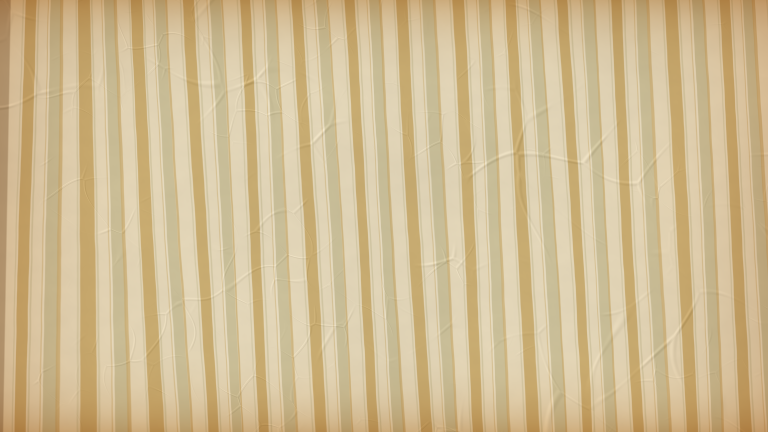
Write a Shadertoy shader that draws this pattern.

```glsl
const float REPEATS = 14.4;
const float FIRST_TAN = 0.039;

const vec3 CREAM = vec3(0.888, 0.838, 0.722);
const vec3 TAN = vec3(0.785, 0.675, 0.445);
const vec3 SAGE = vec3(0.790, 0.748, 0.600);
const vec3 PALE = vec3(0.905, 0.865, 0.765);
const vec3 BACKING = vec3(0.730, 0.650, 0.520);

vec2 hash2(vec2 cell) {
    vec2 q = vec2(dot(cell, vec2(127.1, 311.7)), dot(cell, vec2(269.5, 183.3)));
    return fract(sin(q) * 43758.55);
}

// Gap between the two nearest cell points; zero on cell borders
float cellGap(vec2 p) {
    vec2 base = floor(p);
    float nearest = 8.0, second = 8.0;
    for (int j = -1; j <= 1; j++) {
        for (int i = -1; i <= 1; i++) {
            vec2 cell = base + vec2(i, j);
            float d = length(cell + hash2(cell) - p);
            second = min(second, max(nearest, d));
            nearest = min(nearest, d);
        }
    }
    return second - nearest;
}

float layeredSines(vec2 p) {
    float sum = 0.0, gain = 0.5;
    for (int i = 0; i < 4; i++) {
        sum += gain * sin(p.x + 1.7 * sin(p.y)) * cos(p.y - 0.6 * p.x);
        p = mat2(1.6, 1.2, -1.2, 1.6) * p + 2.3;
        gain *= 0.55;
    }
    return sum;
}

// Coverage of a stripe centred at a phase within the repeat
float stripe(float phase, float center, float halfWidth, float soft) {
    float d = abs(fract(phase - center + 0.5) - 0.5);
    return 1.0 - smoothstep(halfWidth - soft, halfWidth + soft, d);
}

// Stripes lean outward toward the bottom and wander slightly
float stripePhase(vec2 uv) {
    float lean = mix(-0.012, 0.030, smoothstep(0.0, 0.25, uv.x));
    float x = uv.x - lean * (1.0 - uv.y);
    x += 0.0018 * sin(23.0 * uv.x + 3.0 * uv.y) + 0.0012 * sin(41.0 * uv.x - 2.0 * uv.y);
    return (x - FIRST_TAN) * REPEATS;
}

vec3 stripeColor(float phase, float soft) {
    vec2 vary = hash2(vec2(floor(phase + 0.5), 4.0)) - 0.5;
    float tanHalf = 0.105 + 0.025 * vary.x;
    float sageHalf = 0.105 + 0.025 * vary.y;
    float edgeHalf = 0.024 + 0.018 * vary.x;
    vec3 color = CREAM;
    color = mix(color, SAGE, stripe(phase, 0.47, sageHalf, soft));
    color = mix(color, TAN, 0.75 * stripe(phase, 0.585, edgeHalf, soft));
    color = mix(color, TAN, stripe(phase, 0.0, tanHalf, soft));
    // Hairlines beside the broad bands
    color = mix(color, SAGE, 0.7 * stripe(phase, 0.145, 0.014, soft));
    color = mix(color, PALE, 0.8 * stripe(phase, 0.355, 0.016, soft));
    color = mix(color, TAN, 0.5 * stripe(phase, 0.330, 0.010, soft));
    color = mix(color, SAGE, 0.6 * stripe(phase, 0.855, 0.012, soft));
    return color;
}

float creaseHeight(vec2 p, float scale) {
    vec2 warped = p * scale + 0.22 * sin(p.yx * scale * 2.7 + vec2(0.0, 1.4));
    return 1.0 - smoothstep(0.0, 0.055, cellGap(warped));
}

// Lit minus shaded side of the folds
float creaseLight(vec2 p, float scale, float offset) {
    return creaseHeight(p, scale) - creaseHeight(p + vec2(-offset, offset), scale);
}

vec3 agedTint(vec2 uv) {
    vec2 fromCenter = abs(uv - 0.5) * 2.0;
    float sides = pow(fromCenter.x, 5.0);
    float ends = pow(fromCenter.y, 7.0);
    vec3 tint = mix(vec3(1.0), vec3(0.94, 0.87, 0.80), sides);
    return tint * mix(vec3(1.0), vec3(0.90, 0.80, 0.67), ends);
}

void mainImage(out vec4 fragColor, in vec2 fragCoord) {
    vec2 uv = fragCoord / iResolution.xy;
    vec2 p = fragCoord / iResolution.y;

    float phase = stripePhase(uv + vec2(0.0007 * layeredSines(p * 14.0), 0.0));
    float soft = 0.75 * REPEATS / iResolution.x;
    vec3 color = stripeColor(phase, soft);

    // Bare backing along the left edge
    float backingEdge = mix(0.004, 0.014, uv.y);
    float pixel = 1.0 / iResolution.x;
    color = mix(BACKING, color, smoothstep(backingEdge - pixel, backingEdge + pixel, uv.x));

    // Crumpled paper, with folds appearing in patches
    float patches = smoothstep(0.0, 0.5, layeredSines(p * 6.0 + 1.5));
    float finePatches = smoothstep(0.05, 0.5, layeredSines(p * 9.0 + 7.0));
    float folds = patches * creaseLight(p, 5.0, 0.004);
    folds += 0.7 * finePatches * creaseLight(p + 3.1, 11.0, 0.003);
    color += 0.055 * folds;

    // Uneven fading and browned borders
    color *= 1.0 + 0.022 * layeredSines(p * 3.5) + 0.010 * layeredSines(p * 38.0);
    color *= agedTint(uv);
    fragColor = vec4(clamp(color, 0.0, 1.0), 1.0);
}
```
